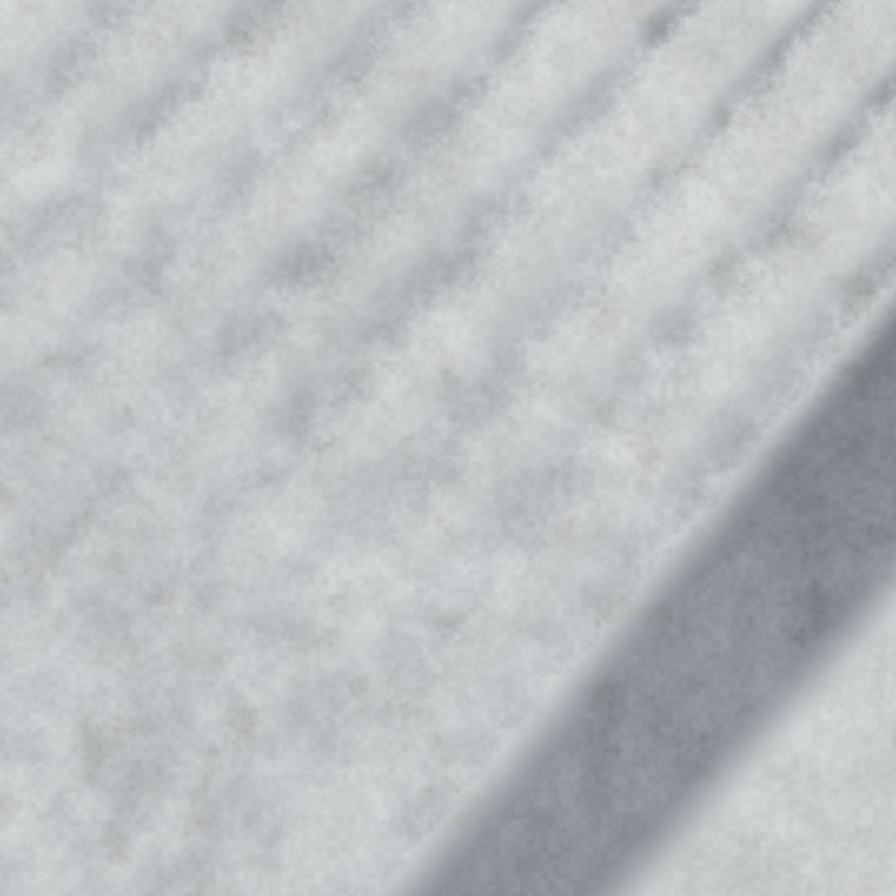
Write a Shadertoy shader that draws this texture.

```glsl
const vec3 PLASTER = vec3(0.797, 0.807, 0.810);
const vec3 SHADE = vec3(0.555, 0.575, 0.606);
const float SPACING = 0.1562;
const float FIRST_STRIPE = 0.137;
const int STRIPES = 8;

float hash(vec2 p) {
    vec3 q = fract(vec3(p.xyx) * 0.1031);
    q += dot(q, q.yzx + 33.33);
    return fract((q.x + q.y) * q.z);
}

float valueNoise(vec2 p) {
    vec2 cell = floor(p);
    vec2 f = fract(p);
    f = f * f * (3.0 - 2.0 * f);
    float low = mix(hash(cell), hash(cell + vec2(1, 0)), f.x);
    float high = mix(hash(cell + vec2(0, 1)), hash(cell + vec2(1, 1)), f.x);
    return mix(low, high, f.y);
}

// Layered noise centred on zero
float fbm(vec2 p, int octaves) {
    float sum = 0.0;
    float weight = 0.5;
    for (int i = 0; i < octaves; i++) {
        sum += weight * (valueNoise(p) - 0.5);
        p = mat2(1.6, 1.2, -1.2, 1.6) * p + 17.3;
        weight *= 0.55;
    }
    return sum;
}

// Where the slightly fanned shadow line through p meets the top edge
float fanCoordinate(vec2 p) {
    float drop = 1.0 - p.y;
    return (p.x + 1.0137 * drop) / (1.0 + 0.138 * drop);
}

float gaussian(float x, float sigma) {
    return exp(-0.5 * x * x / (sigma * sigma));
}

// Thin shadows that widen and fade away from the upper right
float stripeShadow(float across, float travel) {
    float sigma = 0.010 + 0.036 * travel;
    float strength = 0.62 * pow(0.010 / sigma, 0.75);
    float shadow = 0.0;
    for (int i = 0; i < STRIPES; i++) {
        float center = FIRST_STRIPE + SPACING * float(i);
        shadow += gaussian(across - center, sigma);
    }
    return strength * min(shadow, 1.0);
}

// Wide shadow with two soft edges
float bandShadow(vec2 p, float across, float wobble) {
    float drop = 1.0 - p.y;
    float upper = across - 1.285 + wobble;
    float lower = 1.578 - p.x - 0.888 * drop + wobble;
    float blur = 0.026 + 0.016 * drop;
    return smoothstep(-blur, blur, upper) * smoothstep(-0.045, 0.045, lower);
}

void mainImage(out vec4 fragColor, in vec2 fragCoord) {
    vec2 uv = fragCoord / iResolution.xy;

    // Surface relief at three scales
    float clouds = fbm(uv * 9.0 + 4.7, 3);
    float mottle = fbm(uv * 30.0 + 21.0, 4);
    float grain = fbm(uv * 135.0 + 53.0, 3);

    // Shadows with slightly ragged borders
    float across = fanCoordinate(uv);
    float wobble = 0.016 * mottle + 0.022 * grain;
    float travel = 1.0 - uv.y + 0.5 * (1.0 - uv.x);
    float band = bandShadow(uv, across, wobble);
    float stripes = stripeShadow(across + wobble, travel);
    stripes *= clamp(1.0 - 0.9 * clouds - 0.9 * mottle, 0.4, 1.5);
    float faint = 0.09 * gaussian(uv.x + 0.888 * (1.0 - uv.y) - 1.73, 0.035);
    float shadow = max(band, (stripes + faint) * (1.0 - band));

    // Plaster tone, darker toward the right end of the band
    vec3 color = mix(PLASTER, SHADE, shadow);
    color -= 0.07 * band * smoothstep(0.25, 0.75, uv.y);
    color += 0.065 * clouds + 0.085 * mottle + 0.075 * grain;

    // Warm worn patches
    float worn = smoothstep(0.10, 0.30, fbm(uv * 22.0 + 80.0, 4));
    color -= worn * vec3(0.030, 0.030, 0.042) * (0.7 + 2.0 * abs(grain));

    fragColor = vec4(clamp(color, 0.0, 1.0), 1.0);
}
```
